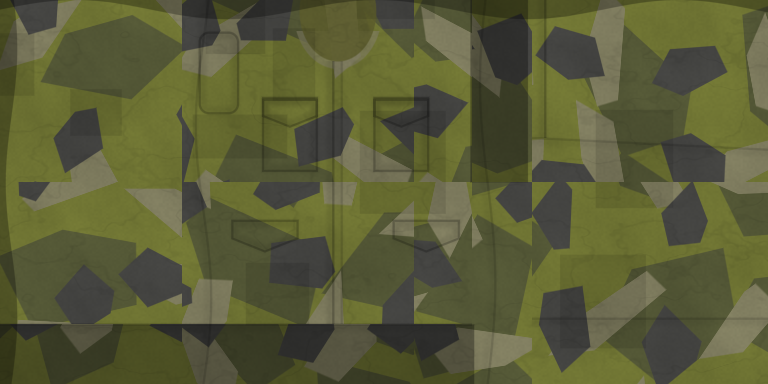
Give the GLSL for this pattern, as a Shadertoy shader.

```glsl
// Splinter camouflage cloth cut into sewn garment panels.
// Layers of random convex shards give the print; shaded overlays, pockets,
// seams and noise wrinkles are laid over it. Units: canvas height = 1.

float hash(vec2 p) {
    return fract(sin(dot(p, vec2(127.1, 311.7))) * 43758.5453);
}

float noise(vec2 p) {
    vec2 i = floor(p), f = fract(p);
    f = f * f * (3.0 - 2.0 * f);
    return mix(mix(hash(i), hash(i + vec2(1, 0)), f.x),
               mix(hash(i + vec2(0, 1)), hash(i + vec2(1, 1)), f.x), f.y);
}

float fbm(vec2 p) {
    float sum = 0.0, amp = 0.5;
    for (int i = 0; i < 4; i++) {
        sum += amp * noise(p);
        p = mat2(1.6, 1.2, -1.2, 1.6) * p + 7.3;
        amp *= 0.5;
    }
    return sum;
}

// Distance to scattered five-sided shards, one per grid cell
float shards(vec2 p, float cell, float size, float stretch, float seed) {
    vec2 q = p / cell, base = floor(q);
    float d = 10.0;
    for (int j = -1; j <= 1; j++)
    for (int i = -1; i <= 1; i++) {
        vec2 id = base + vec2(i, j), key = id + seed * 17.3;
        vec2 v = q - id - 0.5 - 0.5 * (vec2(hash(key), hash(key + 5.1)) - 0.5);
        float turn = 6.2832 * hash(key + 8.7);
        v = mat2(cos(turn), -sin(turn), sin(turn), cos(turn)) * v;
        v *= vec2(1.0 / stretch, stretch);
        float shard = -10.0;
        for (int n = 0; n < 5; n++) {
            float k = float(n);
            float a = (k + 0.5 * hash(key + k * 1.7 + 11.0)) * 1.25664;
            float r = size * (0.7 + 0.6 * hash(key + k * 2.3 + 31.0));
            shard = max(shard, dot(v, vec2(cos(a), sin(a))) - r);
        }
        d = min(d, shard);
    }
    return d * cell;
}

float box(vec2 p, vec2 halfSize) {
    vec2 d = abs(p) - halfSize;
    return max(d.x, d.y);
}

// Pocket flap with a pointed lower edge
float flap(vec2 p, vec2 halfSize) {
    return max(box(p, halfSize), 0.4 * abs(p.x) - halfSize.y - p.y);
}

float fill(float d) {
    float aa = 0.8 / iResolution.y;
    return smoothstep(aa, -aa, d);
}

// Dark sewn edge with a softer shadow around it
float seam(float d) {
    return 0.2 * smoothstep(0.005, 0.001, abs(d))
         + 0.08 * smoothstep(0.02, 0.0, abs(d + 0.008));
}

void mainImage(out vec4 fragColor, in vec2 fragCoord) {
    vec2 p = fragCoord / iResolution.y;
    p.x *= 2.0 * iResolution.y / iResolution.x;

    // Each cut panel shows another part of the print
    float column = step(0.475, p.x) + step(1.077, p.x) + step(1.385, p.x);
    float row = step(0.525, p.y) + step(0.155, p.y) * step(p.x, 1.23);
    vec2 cloth = p + vec2(column * 3.71, row * 2.37);

    // Printed colours
    vec3 olive = vec3(0.435, 0.455, 0.2);
    vec3 green = vec3(0.325, 0.34, 0.21);
    vec3 beige = vec3(0.495, 0.485, 0.37);
    vec3 slate = vec3(0.265, 0.265, 0.255);
    vec3 col = mix(olive, green, fill(shards(cloth, 0.42, 0.34, 1.25, 1.0)));
    col = mix(col, beige, fill(shards(cloth, 0.34, 0.22, 1.7, 2.0)));
    col = mix(col, slate, fill(shards(cloth, 0.31, 0.215, 1.2, 3.0)));

    // Collar lining
    vec2 neck = (p - vec2(0.88, 0.97)) / vec2(0.1, 0.13);
    float lining = length(neck) - 1.0;
    col = mix(col, beige, 0.7 * fill(0.1 * (lining - 0.15)) * step(neck.y, -0.4));
    col = mix(col, vec3(0.36, 0.36, 0.17), 0.85 * fill(0.1 * lining));

    // Dark hem, side strip and top edge
    float shade = 1.0;
    shade *= 1.0 - 0.32 * fill(box(p - vec2(0.61, 0.0), vec2(0.625, 0.155)));
    shade *= 1.0 - 0.32 * fill(box(p - vec2(1.3, 0.8), vec2(0.075, 0.275)));
    shade *= 1.0 - 0.3 * fill(0.975 + 0.025 * sin(p.x * 8.0) - p.y);
    shade *= 1.0 - 0.3 * fill(p.x - 0.03 - 0.015 * sin(p.y * 9.0));

    // Faint translucent patches
    for (int i = 0; i < 10; i++) {
        vec2 key = vec2(float(i), 4.0);
        vec2 center = vec2(2.0 * hash(key), hash(key + 3.0));
        vec2 extent = 0.04 + 0.1 * vec2(hash(key + 6.0), hash(key + 9.0));
        shade *= 1.0 - 0.1 * fill(box(p - center, extent));
    }

    // Mirrored chest and waist pockets
    vec2 side = vec2(abs(p.x - 0.9), p.y);
    vec2 chest = side - vec2(0.145, 0.65), waist = side - vec2(0.21, 0.385);
    float lines = seam(box(chest, vec2(0.07, 0.095)));
    lines += seam(flap(chest - vec2(0.0, 0.055), vec2(0.07, 0.035)));
    lines += seam(flap(waist, vec2(0.085, 0.04)));

    // Front closing, side seams, yoke, hem and cuff tab
    float body = step(0.155, p.y) * step(p.y, 0.84);
    lines += body * (seam(p.x - 0.868) + 0.6 * seam(p.x - 0.89));
    lines += 0.6 * seam(p.x - 0.53 - 0.02 * sin(p.y * 7.0));
    lines += 0.6 * seam(p.x - 1.27 - 0.02 * sin(p.y * 6.0));
    lines += step(1.385, p.x) * (seam(p.x - 1.42) * step(0.64, p.y)
           + 0.6 * seam(p.y - 0.64 + 0.05 * (p.x - 1.4)) + 0.6 * seam(p.y - 0.17));
    lines += seam(length(max(abs(p - vec2(0.57, 0.81)) - vec2(0.025, 0.08), 0.0)) - 0.025);
    lines += 0.7 * seam(p.y - 0.155) * step(p.x, 1.23);

    // Wrinkles and weave
    float folds = fbm(vec2(p.x * 9.0 + p.y * 5.0, p.y * 6.0 - p.x * 2.0));
    float creases = abs(fbm(p * vec2(7.0, 11.0) + 20.0) - 0.47);
    shade *= 1.0 + 0.18 * (folds - 0.47) - 0.05 * smoothstep(0.03, 0.0, creases);
    shade *= 1.0 + 0.04 * (noise(p * 190.0) - 0.5);

    fragColor = vec4(col * shade * (1.0 - min(lines, 0.4)), 1.0);
}
```
